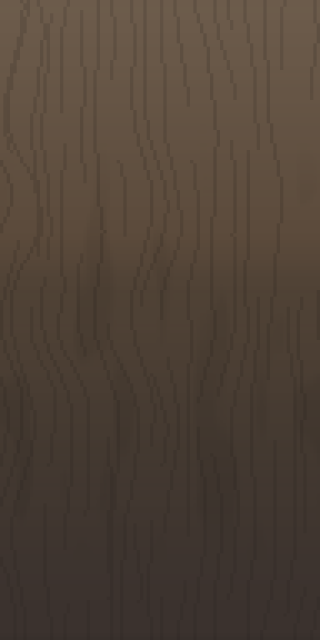
This texture is drawn by a WebGL 1 fragment shader. Its source:

```glsl
precision highp float;
// Weathered bark in chunky texels: a brown vertical gradient, darker towards the foot,
// crossed by thin, mostly upright cracks (one per lane, broken by noise) and faint stains.
// Everything is evaluated per texel, then supersampled to smooth the texel edges.

uniform vec2 u_resolution;

const float TEXELS_ACROSS = 96.0;
const float LANE_WIDTH = 5.0;

float hash(vec2 p) {
  vec3 q = fract(p.xyx * vec3(0.1031, 0.1030, 0.0973));
  q += dot(q, q.yzx + 33.33);
  return fract((q.x + q.y) * q.z);
}

float valueNoise(vec2 p) {
  vec2 i = floor(p);
  vec2 f = p - i;
  f = f * f * (3.0 - 2.0 * f);
  float low = mix(hash(i), hash(i + vec2(1.0, 0.0)), f.x);
  float high = mix(hash(i + vec2(0.0, 1.0)), hash(i + vec2(1.0, 1.0)), f.x);
  return mix(low, high, f.y);
}

// Base colour by height, 0 at the foot and 1 at the top.
vec3 barkGradient(float height) {
  vec3 foot = vec3(0.232, 0.197, 0.181);
  vec3 shade = vec3(0.262, 0.221, 0.189);
  vec3 middle = vec3(0.309, 0.256, 0.208);
  vec3 warm = vec3(0.355, 0.289, 0.230);
  vec3 top = vec3(0.424, 0.358, 0.295);
  vec3 colour = mix(foot, shade, smoothstep(0.02, 0.32, height));
  colour = mix(colour, middle, smoothstep(0.25, 0.54, height));
  colour = mix(colour, warm, smoothstep(0.53, 0.64, height));
  return mix(colour, top, clamp((height - 0.62) / 0.36, 0.0, 1.0));
}

// Horizontal position of a lane's crack, in texels.
float crackCentre(float lane, float y) {
  float leftKnots = smoothstep(4.0, 0.0, lane) * smoothstep(95.0, 130.0, y);
  float sway = (valueNoise(vec2(lane * 0.23 + 11.0, y / 32.0 + 3.0)) - 0.5) * 9.0;
  float kink = (valueNoise(vec2(lane * 7.0 + 40.0, y / 15.0)) - 0.5) * (2.2 + 3.0 * leftKnots);
  float jitter = (hash(vec2(lane, 71.0)) - 0.5) * 2.0;
  return (lane + 0.5) * LANE_WIDTH + sway + kink + jitter;
}

// Strength of the cracks passing through a texel, 0 to 1.
float cracks(vec2 texel) {
  float homeLane = floor(texel.x / LANE_WIDTH);
  float strength = 0.0;
  for (int k = -2; k <= 2; k++) {
    float lane = homeLane + float(k);
    float onLine = 1.0 - step(0.5, abs(floor(crackCentre(lane, texel.y)) - texel.x));
    float presence = valueNoise(vec2(lane * 5.0 + 90.0, texel.y / 22.0));
    float visible = step(0.27, presence) * mix(0.75, 1.0, presence);
    strength = max(strength, onLine * visible);
  }
  return strength;
}

// Tall dark stains with stepped edges, fading out at top and foot.
float stains(vec2 texel, float height) {
  float wobble = (valueNoise(vec2(5.0, texel.y / 17.0)) - 0.5) * 3.0;
  float field = valueNoise(vec2((texel.x + wobble) / 6.0 + 20.0, texel.y / 23.0 + 8.0));
  float zone = smoothstep(0.1, 0.22, height) * smoothstep(0.82, 0.6, height);
  return smoothstep(0.64, 0.82, field) * zone;
}

vec3 bark(vec2 point, float canvasHeight) {
  vec2 texel = floor(point * TEXELS_ACROSS);
  float height = (texel.y + 0.5) / (canvasHeight * TEXELS_ACROSS);
  vec3 colour = barkGradient(height);
  // Faint row bands.
  float rowBand = hash(vec2(3.0, floor(texel.y / 2.0))) - 0.5;
  colour *= 1.0 + 0.008 * rowBand;
  colour *= 1.0 - 0.055 * stains(texel, height);
  colour *= 1.0 - mix(0.075, 0.12, smoothstep(0.0, 0.7, height)) * cracks(texel);
  // Slightly darker foot edge.
  return colour * mix(0.95, 1.0, smoothstep(0.0, 0.015, height));
}

void main() {
  float canvasHeight = u_resolution.y / u_resolution.x;
  vec3 total = vec3(0.0);
  for (int sy = 0; sy < 3; sy++) {
    for (int sx = 0; sx < 3; sx++) {
      vec2 offset = (vec2(float(sx), float(sy)) - 1.0) / 3.0;
      total += bark((gl_FragCoord.xy + offset) / u_resolution.x, canvasHeight);
    }
  }
  gl_FragColor = vec4(total / 9.0, 1.0);
}
```
